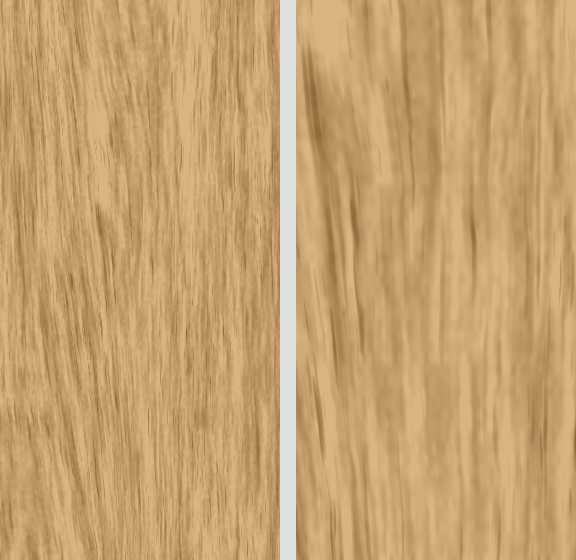
Left, the full canvas; right, a detail of the centre.
Write a Shadertoy shader that draws this texture.

```glsl
// Oak veneer: leaning grain built from stretched noise, with ragged long
// veins and thin dark pores scattered in staggered cells along the fibres.
// Lengths are in canvas widths, so x runs 0..1 and y runs upward from 0.

#define LEAN 0.12
#define LEAN_CENTER 0.29
#define LEAN_SPREAD 0.23
#define WOBBLE 0.015
#define BASE_TONE 0.86
#define GRAIN_CONTRAST 1.0
#define PORE_STRENGTH 0.6
#define VEIN_STRENGTH 0.5
#define DARK_WOOD vec3(0.57, 0.42, 0.23)
#define LIGHT_WOOD vec3(0.83, 0.68, 0.48)
#define PORE_COLOR vec3(0.43, 0.28, 0.13)

float hash(vec2 p) {
    vec3 q = fract(p.xyx * vec3(0.1031, 0.1030, 0.0973));
    q += dot(q, q.yzx + 33.33);
    return fract((q.x + q.y) * q.z);
}

float noise(vec2 p) {
    vec2 cell = floor(p);
    vec2 f = fract(p);
    f = f * f * (3.0 - 2.0 * f);
    float low = mix(hash(cell), hash(cell + vec2(1, 0)), f.x);
    float high = mix(hash(cell + vec2(0, 1)), hash(cell + vec2(1, 1)), f.x);
    return mix(low, high, f.y);
}

// Noise centred on zero
float wave(vec2 p) {
    return noise(p) - 0.5;
}

// Bend the canvas so that straight fibres follow the grain
vec2 fibreSpace(vec2 p) {
    float offset = (p.x - LEAN_CENTER) / LEAN_SPREAD;
    float slope = LEAN * exp(-offset * offset)
                + 0.04 * smoothstep(0.62, 0.9, p.x)
                - 0.025 * smoothstep(0.4, 0.6, p.x);
    float x = p.x + slope * (p.y - 1.0);
    x += WOBBLE * wave(vec2(p.x * 4.0, p.y * 2.6) + 11.0);
    x += 0.4 * WOBBLE * wave(vec2(p.x * 12.0, p.y * 8.0) + 37.0);
    x += 0.2 * WOBBLE * wave(vec2(p.x * 35.0, p.y * 26.0) + 59.0);
    return vec2(x, p.y);
}

// One tapered stroke per cell, columns shifted at random
float strokes(vec2 p, vec2 cells, float density, float seed) {
    vec2 c = p * cells + vec2(seed, 0.0);
    float column = floor(c.x);
    c.y += 9.0 * hash(vec2(column, seed));
    vec2 id = floor(c) + seed * 3.0;
    vec2 f = fract(c);
    float start = 0.45 * hash(id + 5.0);
    float end = 1.0 - 0.45 * hash(id + 17.0);
    float t = clamp((f.y - start) / (end - start), 0.0, 1.0);
    float taper = sqrt(4.0 * t * (1.0 - t));
    float width = mix(0.16, 0.3, hash(id + 29.0)) * (0.5 + 0.5 * taper);
    float center = mix(0.32, 0.68, hash(id + 41.0));
    float line = 1.0 - smoothstep(0.25, 1.0, abs(f.x - center) / width);
    float present = step(hash(id + 53.0), density);
    return present * line * taper * mix(0.4, 1.0, hash(id + 67.0));
}

void mainImage(out vec4 fragColor, in vec2 fragCoord) {
    vec2 p = fragCoord / iResolution.x;
    vec2 q = fibreSpace(p);

    // Layers of grain, from broad bands to fine fibres
    float grain = 0.24 * wave(q * vec2(6.0, 0.7) + 3.0)
                + 0.28 * wave(q * vec2(19.0, 1.3) + 23.0)
                + 0.38 * wave(q * vec2(47.0, 2.6) + 51.0)
                + 0.46 * wave(q * vec2(92.0, 6.0) + 71.0)
                + 0.44 * wave(q * vec2(150.0, 14.0) + 93.0)
                + 0.22 * wave(q * vec2(170.0, 75.0) + 17.0);
    float tone = BASE_TONE + GRAIN_CONTRAST * grain;

    // Long veins, frayed along their length
    float fray = smoothstep(0.2, 0.8, noise(q * vec2(105.0, 16.0) + 5.0));
    float veins = 0.7 * strokes(q, vec2(17.0, 0.8), 0.4, 2.0)
                + 0.8 * strokes(q, vec2(33.0, 1.5), 0.4, 7.0)
                + strokes(q, vec2(62.0, 2.2), 0.35, 11.0);
    tone -= VEIN_STRENGTH * veins * (0.3 + 0.9 * fray);

    // Pale slivers between the fibres
    tone += 0.22 * strokes(q, vec2(84.0, 8.0), 0.3, 13.0);

    // Thin dark pores of three sizes, gathered in patches
    float patches = smoothstep(0.25, 0.75, noise(q * vec2(9.0, 1.6) + 31.0));
    float pores = 0.8 * strokes(q, vec2(60.0, 4.0), 0.12, 19.0)
                + 0.7 * strokes(q, vec2(88.0, 7.0), 0.3, 23.0) * patches
                + 0.55 * strokes(q, vec2(115.0, 13.0), 0.4, 31.0) * patches;
    pores *= 0.55 + 0.6 * fray;

    // Slight shift between reddish and yellowish wood
    vec3 color = mix(DARK_WOOD, LIGHT_WOOD, clamp(tone, -0.3, 1.1));
    color += vec3(0.008, -0.007, 0.003) * wave(q * vec2(30.0, 2.5) + 83.0);
    color = mix(color, PORE_COLOR, PORE_STRENGTH * min(pores, 1.0));
    fragColor = vec4(color, 1.0);
}
```
